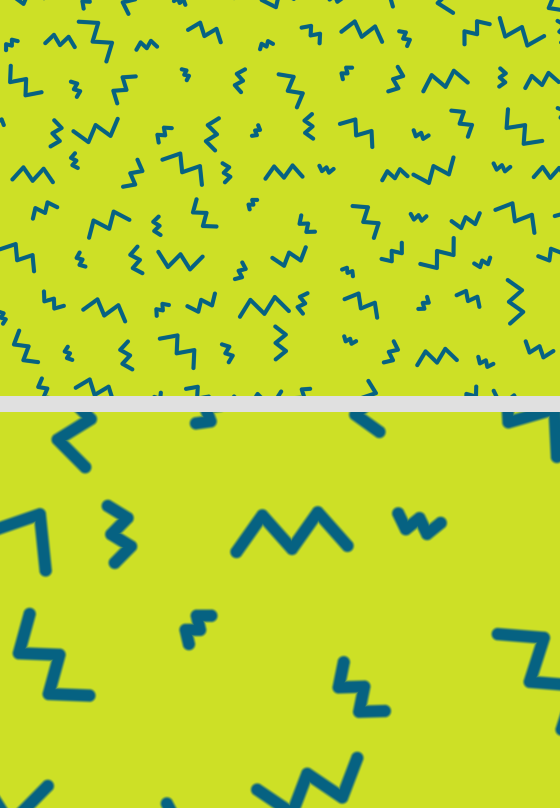
Top, the full canvas; bottom, a detail of the centre.
Write a WebGL 2 fragment shader that draws this pattern.

```glsl
#version 300 es
precision highp float;

uniform vec2 u_resolution;
out vec4 fragColor;

const vec3 LIME = vec3(0.804, 0.878, 0.149);
const vec3 TEAL = vec3(0.025, 0.383, 0.510);
const vec2 PITCH = vec2(0.131, 0.1135);
const float STROKE_RADIUS = 0.0052;
const float EDGE_SOFTNESS = 0.0017;
const float TAU = 6.2831853;

vec3 hash3(vec2 cell) {
    vec3 q = fract(cell.xyx * vec3(0.1031, 0.1030, 0.0973) + 0.37);
    q += dot(q, q.yxz + 33.33);
    return fract((q.xxy + q.yzz) * q.zyx);
}

vec2 rotate(vec2 p, float angle) {
    float c = cos(angle), s = sin(angle);
    return vec2(c * p.x + s * p.y, c * p.y - s * p.x);
}

float segmentDistance(vec2 p, vec2 a, vec2 b) {
    vec2 ab = b - a;
    float t = clamp(dot(p - a, ab) / dot(ab, ab), 0.0, 1.0);
    return length(p - a - ab * t);
}

// Distance to a centred W made of four equal strokes
float zigzagDistance(vec2 p, float span) {
    float stride = span * 0.25;
    float rise = stride * 0.63;
    vec2 start = vec2(-2.0 * stride, rise);
    float nearest = 1.0;
    for (int i = 0; i < 4; i++) {
        vec2 end = vec2(start.x + stride, -start.y);
        nearest = min(nearest, segmentDistance(p, start, end));
        start = end;
    }
    return nearest;
}

// Distance to the mark of one lattice cell
float markDistance(vec2 p, vec2 cell) {
    vec3 random = hash3(cell);
    // Lattice neighbours get well separated ranks, so big marks stay apart
    float rank = fract(dot(cell, vec2(0.382, 0.708)) + 0.08 * random.z);
    float span = mix(0.030, 0.126, pow(rank, 1.4));
    vec2 jitter = (random.xy - 0.5) * mix(0.068, 0.030, rank);
    vec2 centre = vec2(cell.x + 0.5 * cell.y, cell.y) * PITCH + jitter;
    float angle = TAU * fract(random.z * 7.0 + random.x);
    return zigzagDistance(rotate(p - centre, angle), span);
}

// Nearest mark on a sheared, jittered lattice
float scatterDistance(vec2 p) {
    float nearest = 1.0;
    float nearRow = floor(p.y / PITCH.y + 0.5);
    for (int j = -1; j <= 1; j++) {
        float row = nearRow + float(j);
        float nearColumn = floor(p.x / PITCH.x - 0.5 * row + 0.5);
        for (int i = -1; i <= 1; i++) {
            vec2 cell = vec2(nearColumn + float(i), row);
            nearest = min(nearest, markDistance(p, cell));
        }
    }
    return nearest;
}

void main() {
    vec2 p = gl_FragCoord.xy / u_resolution.y;
    float edge = scatterDistance(p) - STROKE_RADIUS;
    float ink = 1.0 - smoothstep(-EDGE_SOFTNESS, EDGE_SOFTNESS, edge);
    fragColor = vec4(mix(LIME, TEAL, ink), 1.0);
}
```
